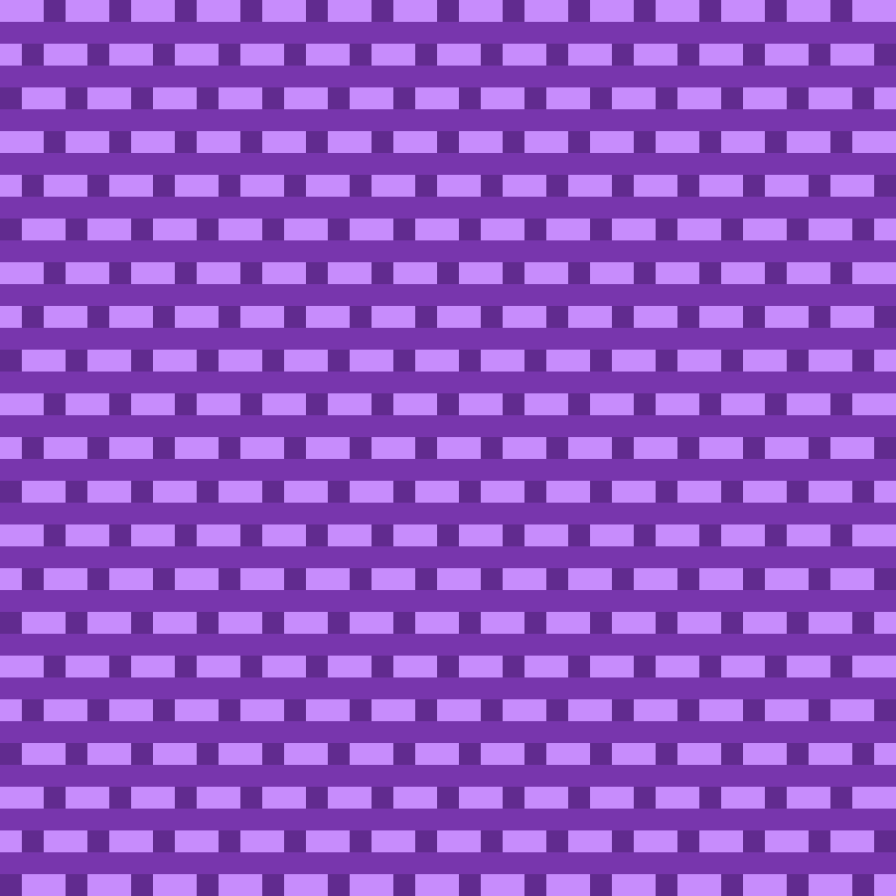
Reproduce this pattern procedurally as a three.js fragment shader.

```glsl
// Flat woven ribbon: purple ground crossed by rows of pale dashes with dark gaps.
// The canvas is a grid of square units; a periodic band function cuts the rows
// and the gaps, and each row shifts its gaps one unit further to the right.

varying vec2 vUv;

const float UNITS = 41.0;       // grid units along each side of the canvas
const float ROW_PITCH = 2.0;    // one unit of dashes, one unit of ground
const float DASH_PITCH = 3.0;   // one unit of gap, two units of dash
const float BAND_WIDTH = 1.0;   // height of a row and width of a gap
const float ROW_SHIFT = 1.0;    // sideways step from one row to the next

const vec3 GROUND = vec3(0.47, 0.21, 0.68);
const vec3 DASH = vec3(0.78, 0.55, 0.99);
const vec3 GAP = vec3(0.38, 0.17, 0.56);

// Smoothed coverage of bands that start at every multiple of the pitch.
float band(float x, float pitch, float width, float soft) {
  float fromCentre = abs(mod(x - 0.5 * width + 0.5 * pitch, pitch) - 0.5 * pitch);
  return clamp((0.5 * width - fromCentre) / soft + 0.5, 0.0, 1.0);
}

// Index of the row at height y, changing in the middle of the ground stripe.
float rowIndex(float y, float pitch, float width) {
  return floor((y + 0.5 * (pitch - width)) / pitch);
}

void main() {
  vec2 p = vUv * UNITS;
  vec2 soft = max(fwidth(p), vec2(0.0001));

  // Rows, and the diagonal drift of their gaps
  float row = rowIndex(p.y, ROW_PITCH, BAND_WIDTH);
  float inRow = band(p.y, ROW_PITCH, BAND_WIDTH, soft.y);
  float inGap = band(p.x - row * ROW_SHIFT, DASH_PITCH, BAND_WIDTH, soft.x);

  // Layer the colours
  vec3 rowColour = mix(DASH, GAP, inGap);
  gl_FragColor = vec4(mix(GROUND, rowColour, inRow), 1.0);
}
```
